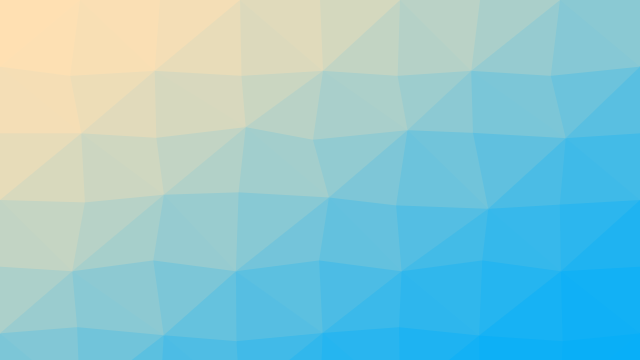
Write a WebGL 1 fragment shader that draws this background.

```glsl
precision highp float;
// Low-poly background: flat triangles on a wavy grid, fading from warm cream to sky blue.

uniform vec2 u_resolution;

const vec2 CANVAS = vec2(768.0, 432.0);  // design units, y pointing down
const vec2 CELL = vec2(96.0, 80.0);
const vec3 CREAM = vec3(1.0, 0.88, 0.70);
const vec3 SKY = vec3(0.03, 0.685, 0.972);

// Wave parameters: x = mean, y = amplitude, z = frequency, w = phase.
float wave(vec4 k, float t) {
    return k.x + k.y * cos(k.z * t + k.w);
}

// Each inner grid row sways with its own horizontal and vertical wave.
vec2 sway(vec2 id) {
    vec4 across = vec4(0.0);
    vec4 down = vec4(0.0);
    if (id.y < 1.5) {
        across = vec4(-4.0, 8.0, 1.1, -4.07);
        down = vec4(8.0, 3.0, 3.14, 3.14);
    } else if (id.y < 2.5) {
        across = vec4(0.0, 9.0, 2.79, -13.95);
        down = vec4(0.3, 8.0, 2.5, 2.17);
    } else if (id.y < 3.5) {
        across = vec4(3.3, 8.0, 2.64, 2.4);
        down = vec4(0.6, 10.0, 1.0, 0.34);
    } else if (id.y < 4.5) {
        across = vec4(-3.3, 6.0, 0.65, 2.49);
        down = vec4(-1.0, 6.5, 3.14, 3.14);
    } else {
        across = vec4(0.0, 4.5, 2.64, 1.2);
        down = vec4(1.0, 8.5, 1.58, -4.58);
    }
    return vec2(wave(across, id.x), wave(down, id.x));
}

// Grid vertex; the outer border stays straight.
vec2 vertex(vec2 id) {
    bool inner = id.x > 0.5 && id.x < 7.5 && id.y > 0.5 && id.y < 5.5;
    return id * CELL + (inner ? sway(id) : vec2(0.0));
}

// Signed distance to the line a-b, positive on its inner side.
float edge(vec2 p, vec2 a, vec2 b) {
    vec2 d = b - a;
    return (d.x * (p.y - a.y) - d.y * (p.x - a.x)) / length(d);
}

// Diagonal gradient, eased at both ends.
vec3 gradient(vec2 p) {
    vec2 uv = p / CANVAS;
    return mix(CREAM, SKY, smoothstep(0.055, 1.0, 0.5 * (uv.x + uv.y)));
}

// Flat triangle coloured at its centroid; rgb is weighted by coverage in a.
vec4 triangle(vec2 p, vec2 a, vec2 b, vec2 c, float pixel) {
    float inside = min(edge(p, a, b), min(edge(p, b, c), edge(p, c, a)));
    float coverage = clamp(inside / pixel + 0.5, 0.0, 1.0);
    return vec4(gradient((a + b + c) / 3.0), 1.0) * coverage;
}

// Quad split along a-c.
vec4 splitQuad(vec2 p, vec2 a, vec2 b, vec2 c, vec2 d, float pixel) {
    return triangle(p, a, b, c, pixel) + triangle(p, a, c, d, pixel);
}

void main() {
    vec2 uv = gl_FragCoord.xy / u_resolution;
    vec2 p = vec2(uv.x, 1.0 - uv.y) * CANVAS;
    float pixel = CANVAS.x / u_resolution.x;
    vec2 home = floor(p / CELL);
    vec4 sum = vec4(0.0);

    // Swaying vertices can push neighbouring cells over this point.
    for (int j = -1; j <= 1; j++) {
        for (int i = -1; i <= 1; i++) {
            vec2 id = home + vec2(float(i), float(j));
            vec2 tl = vertex(id);
            vec2 tr = vertex(id + vec2(1.0, 0.0));
            vec2 br = vertex(id + vec2(1.0, 1.0));
            vec2 bl = vertex(id + vec2(0.0, 1.0));

            // Diagonals alternate like a checkerboard.
            if (mod(id.x + id.y, 2.0) < 0.5) {
                sum += splitQuad(p, tr, br, bl, tl, pixel);
            } else {
                sum += splitQuad(p, tl, tr, br, bl, pixel);
            }
        }
    }
    gl_FragColor = vec4(sum.rgb / max(sum.a, 0.001), 1.0);
}
```
